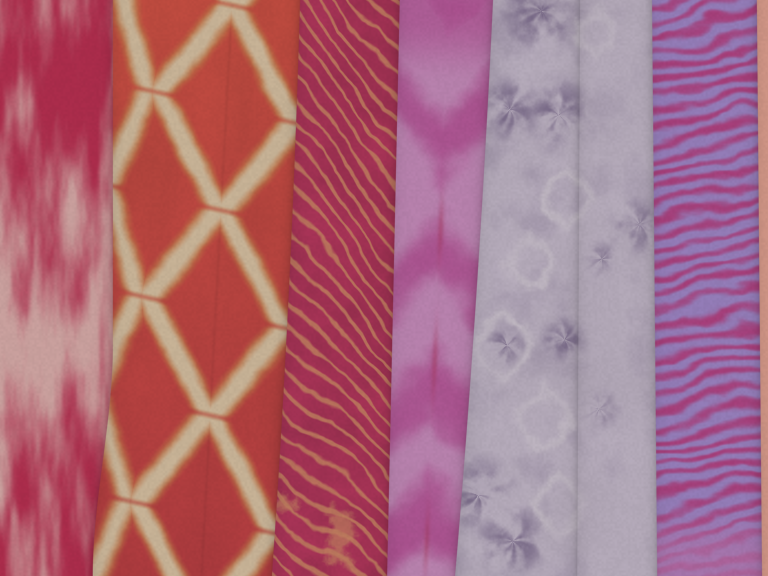
Write a Shadertoy shader that draws this texture.

```glsl
const vec3 CRIMSON = vec3(0.66, 0.17, 0.29), BLUSH = vec3(0.78, 0.62, 0.61);
const vec3 ORANGE = vec3(0.69, 0.25, 0.24), CREAM = vec3(0.77, 0.69, 0.58);
const vec3 OCHRE = vec3(0.72, 0.50, 0.28), GOLD = vec3(0.73, 0.48, 0.36);
const vec3 WINE = vec3(0.62, 0.19, 0.32), SALMON = vec3(0.81, 0.58, 0.52);
const vec3 ORCHID = vec3(0.65, 0.30, 0.54), PINK = vec3(0.71, 0.50, 0.67);
const vec3 PEARL = vec3(0.69, 0.65, 0.71), SLATE = vec3(0.45, 0.39, 0.51);
const vec3 MAGENTA = vec3(0.64, 0.24, 0.47), LAVENDER = vec3(0.57, 0.48, 0.71);
const float DIAMOND_PERIOD = 0.356, CHEVRON_PERIOD = 0.226;
const float GOLD_SPACING = 0.037, RIPPLE_SPACING = 0.027;

// Stains and rings: centre, radius
const vec3 STAINS[10] = vec3[](
    vec3(0.94, 0.98, 0.1), vec3(0.885, 0.81, 0.07), vec3(0.97, 0.8, 0.08),
    vec3(0.83, 0.14, 0.08), vec3(0.89, 0.06, 0.08), vec3(0.98, 0.41, 0.05),
    vec3(1.11, 0.61, 0.07), vec3(1.045, 0.55, 0.04), vec3(1.04, 0.29, 0.045),
    vec3(0.88, 0.4, 0.045));
const vec3 RINGS[6] = vec3[](
    vec3(0.92, 0.54, 0.038), vec3(0.875, 0.4, 0.048), vec3(0.945, 0.27, 0.044),
    vec3(0.97, 0.125, 0.044), vec3(0.985, 0.655, 0.04), vec3(1.035, 0.945, 0.03));

float hash(vec2 p) {
    vec3 q = fract(p.xyx * 0.1031);
    q += dot(q, q.yzx + 33.33);
    return fract((q.x + q.y) * q.z);
}

float noise(vec2 p) {
    vec2 i = floor(p), f = fract(p);
    f *= f * (3.0 - 2.0 * f);
    return mix(mix(hash(i), hash(i + vec2(1, 0)), f.x),
               mix(hash(i + vec2(0, 1)), hash(i + 1.0), f.x), f.y);
}

float fbm(vec2 p) {
    float sum = 0.0, amp = 0.533;
    for (int i = 0; i < 4; i++) {
        sum += amp * noise(p);
        p = p * 2.03 + 7.1;
        amp *= 0.5;
    }
    return sum;
}

float bell(float x, float centre, float width) {
    float d = (x - centre) / width;
    return exp(-d * d);
}

// Vertical washes of bare cloth
vec3 streaks(vec2 p) {
    float streak = fbm(p * vec2(24, 6)) + 0.25 * noise(p * vec2(80, 10)) - 0.125;
    float bare = 0.36 * bell(p.y, 0.46, 0.16) + 0.14 * bell(p.y, 0.8, 0.14);
    bare *= mix(0.6, 1.0, smoothstep(0.27, 0.3, p.y));
    bare += 0.15 * bell(p.x, 0.0, 0.08) * smoothstep(0.9, 0.6, p.y);
    return mix(CRIMSON, BLUSH, smoothstep(0.42, 1.05, streak * 0.95 + bare));
}

// Folded diamond lattice
vec3 diamonds(vec2 p) {
    float dx = p.x - 0.35 - 0.053 * p.y;
    float t = fract((0.991 - p.y - 0.22 * dx) / DIAMOND_PERIOD);
    float zig = 1.0 - abs(2.0 * t - 1.0);
    float d = min(abs(abs(dx) - 0.115 * zig - 0.004), abs(dx + 0.2 - 0.062 * zig) + 0.004);
    d = d * 0.84 + 0.01 * (fbm(p * 25.0) - 0.5);
    float pinch = smoothstep(0.0, 0.05, min(zig, 1.0 - zig));
    vec3 col = ORANGE + vec3(0.06, 0.06, 0) * (p.y - 0.4);
    col *= (0.95 + 0.1 * fbm(p * vec2(14, 7))) * (1.0 - 0.05 * bell(dx, 0.0, 0.003));
    float open = mix(0.35, 1.0, pinch);
    col = mix(col, OCHRE, 0.75 * smoothstep(0.032, 0.014, d) * open);
    return mix(col, CREAM, smoothstep(0.024, 0.006, d) * open);
}

// Diagonal gold threads
vec3 threads(vec2 p, float dx) {
    float slope = mix(0.75, 1.15, smoothstep(0.0, 0.6, p.y));
    float warp = 0.012 * sin(dx * 30.0 + p.y * 5.0) + 0.034 * fbm(p * 15.0);
    float d = abs(fract((p.y + slope * dx + warp) / GOLD_SPACING) - 0.5);
    float width = 0.04 + 0.1 * noise(p * 35.0);
    vec3 col = WINE * (0.92 + 0.16 * fbm(p * 20.0));
    col = mix(col, GOLD, 0.85 * smoothstep(width + 0.11, width - 0.05, d));
    float spill = min(length((p - vec2(0.59, 0.07)) * vec2(1, 0.6)), length(p - vec2(0.495, 0.12)) + 0.008);
    return mix(col, GOLD, 0.7 * smoothstep(0.055, 0.037, spill + 0.05 * fbm(p * 40.0)));
}

// Chevrons mirrored about one fold
vec3 chevrons(vec2 p) {
    float dx = p.x - 0.735 - 0.045 * p.y;
    float q = abs(p.y - 0.653) - 1.1 * abs(dx) + 0.1 * (fbm(p * 12.0) - 0.5);
    float wave = 0.5 + 0.5 * cos(6.2832 * (q - 0.087) / CHEVRON_PERIOD);
    float dye = smoothstep(0.1, 1.0, wave) * mix(0.6, 1.1, fbm(p * 9.0));
    dye = max(dye, 0.7 * smoothstep(0.85, 0.97, p.y));
    float crease = bell(p.y, 0.6, 0.05) + bell(p.y, 0.37, 0.06) + bell(p.y, 0.06, 0.05);
    return mix(mix(PINK, ORCHID, dye), WINE, 0.4 * crease * bell(dx, 0.003, 0.005));
}

// Cloudy stains and tied rings
vec3 stained(vec2 p) {
    float cloud = fbm(p * 16.0 + 4.0), grain = fbm(p * 38.0), ring = 0.0;
    float stain = 0.22 * smoothstep(0.45, 0.8, cloud);
    for (int i = 0; i < 10; i++) {
        vec2 d = p - STAINS[i].xy;
        float r = length(d);
        float rays = noise(d / max(r, 0.001) * 3.0 + r * 30.0 + float(i) * 9.0 + 20.0);
        float dye = smoothstep(0.55, 1.15, 0.4 * rays + 0.7 * grain + 0.5 * cloud);
        stain = max(stain, 0.9 * smoothstep(1.1, 0.2, r / STAINS[i].z) * dye);
    }
    for (int i = 0; i < 6; i++) {
        vec2 d = abs(p - RINGS[i].xy);
        float r = mix(d.x + 0.75 * d.y, length(d), 0.5) + 0.03 * (grain - 0.5);
        ring = max(ring, bell(r, RINGS[i].z, 0.009) * cloud * 1.6);
    }
    vec3 col = mix(PEARL + 0.06 * (fbm(p * 9.0) - 0.5), SLATE, stain);
    return mix(col, vec3(0.77, 0.74, 0.77), 0.6 * ring);
}

// Wavy horizontal ripples
vec3 ripples(vec2 p, float dx) {
    float warp = 0.2 * dx + 0.003 * sin(dx * 45.0 + p.y * 9.0) + 0.06 * fbm(p * vec2(8, 12));
    float wave = 0.25 + 0.38 * sin(6.2832 * (p.y - warp) / RIPPLE_SPACING);
    float tint = smoothstep(0.0, 0.9, wave + 0.6 * fbm(p * vec2(12, 45)));
    vec3 col = mix(MAGENTA, LAVENDER, tint);
    return mix(col, vec3(0.67, 0.44, 0.65), 0.7 * smoothstep(0.13, 0.03, p.y));
}

// Next cloth right of an edge, with a shaded fold
vec3 lay(vec3 under, vec3 over, float dx) {
    float aa = 0.8 / iResolution.y;
    under *= 1.0 - 0.16 * exp(min(dx, 0.0) * 130.0);
    over *= 1.0 - 0.06 * exp(-max(dx, 0.0) * 90.0);
    return mix(under, over, smoothstep(-aa, aa, dx));
}

void mainImage(out vec4 fragColor, in vec2 fragCoord) {
    vec2 p = fragCoord / iResolution.y;
    float x = p.x, y = p.y;
    float threadX = x - 0.472 - 0.07 * y + 0.021 * y * y;
    float rippleX = x - 1.141 + 0.009 * y;
    vec3 pale = stained(p);
    vec3 col = lay(streaks(p), diamonds(p), x - 0.196 + 0.035 * smoothstep(0.4, 0.0, y));
    col = lay(col, threads(p, threadX), threadX);
    col = lay(col, chevrons(p), x - 0.672 - 0.022 * y);
    col = lay(col, pale, x - 0.79 - 0.085 * y + 0.019 * y * y);
    col = lay(col, mix(pale, PEARL, 0.3), x - 1.002 - 0.005 * y);
    col = lay(col, ripples(p, rippleX), rippleX);
    col = lay(col, SALMON, x - 1.323 + 0.009 * y);
    fragColor = vec4(col * (0.98 + 0.04 * noise(p * 260.0)), 1.0);
}
```
